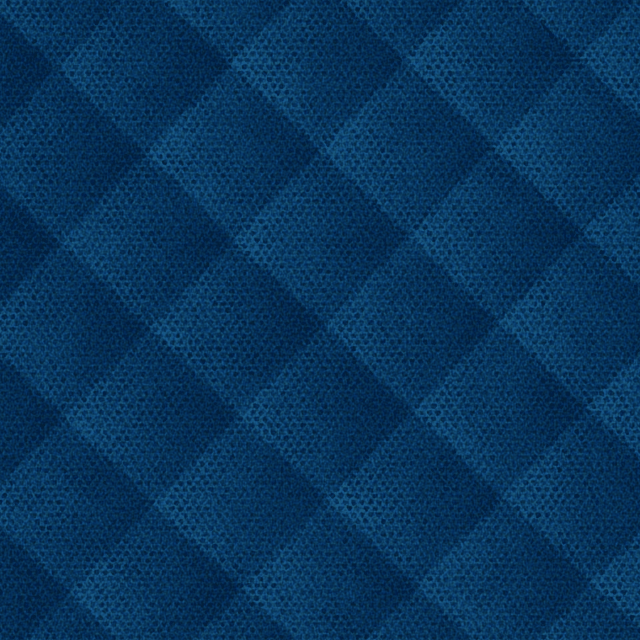
This texture is drawn by a WebGL 1 fragment shader. Its source:

```glsl
precision highp float;
// Blue quilted knit fabric: puffed diagonal diamonds, stitched seams and a dimpled weave.

#define QUILT_ORIGIN vec2(0.501, 0.492)   // one seam crossing
#define STEP_DOWN vec2(0.1393, -0.1341)   // diamond edge, down to the right
#define STEP_UP vec2(0.1328, 0.1393)      // diamond edge, up to the right
#define WEAVE_COUNT vec2(76.0, 100.0)     // dimples across, rows down
#define STITCHES 15.0                     // stitches per diamond edge
#define SEAM_WIDTH 0.006
#define FIBRE_SCALE 260.0
#define FIBRE_AMOUNT 0.50
#define DIMPLE_DEPTH 0.56
#define SHADE_COLOR vec3(0.004, 0.120, 0.250)
#define BASE_COLOR vec3(0.030, 0.215, 0.372)
#define LIGHT_COLOR vec3(0.082, 0.320, 0.490)

uniform vec2 u_resolution;

float hash(vec2 p) {
  vec3 q = fract(vec3(p.xyx) * 0.1031);
  q += dot(q, q.yzx + 33.33);
  return fract((q.x + q.y) * q.z);
}

vec2 gradientAt(vec2 cell) {
  float angle = 6.28318 * hash(cell);
  return vec2(cos(angle), sin(angle));
}

// Gradient noise, roughly -0.7 to 0.7
float noise(vec2 p) {
  vec2 i = floor(p);
  vec2 f = p - i;
  vec2 w = f * f * f * (f * (f * 6.0 - 15.0) + 10.0);
  vec2 e = vec2(1.0, 0.0);
  float low = mix(dot(gradientAt(i), f), dot(gradientAt(i + e), f - e), w.x);
  float high = mix(dot(gradientAt(i + e.yx), f - e.yx),
                   dot(gradientAt(i + e.xx), f - e.xx), w.x);
  return mix(low, high, w.y);
}

// Canvas position to lattice coordinates along the two seam directions
vec2 toQuilt(vec2 p) {
  vec2 d = p - QUILT_ORIGIN;
  vec2 a = STEP_DOWN;
  vec2 b = STEP_UP;
  return vec2(d.x * b.y - d.y * b.x, a.x * d.y - a.y * d.x) / (a.x * b.y - a.y * b.x);
}

// Staggered dimples, tapering downwards; 1 in the middle of each
float dimples(vec2 p) {
  vec2 q = p * WEAVE_COUNT;
  q.x += 0.5 * mod(floor(q.y), 2.0);
  vec2 id = floor(q);
  vec2 c = q - id - 0.5;
  c += 0.12 * (vec2(hash(id), hash(id + 57.0)) - 0.5);
  float r = length(c * vec2(2.4 - 1.4 * c.y, 1.85));
  return (1.0 - smoothstep(0.4, 1.05, r)) * (0.6 + 0.7 * hash(id + 19.0));
}

// Needle holes along one seam, some pulled tight and some hidden
float needleHoles(float along, float across, float edge) {
  float s = along * STITCHES;
  float r = length(vec2((fract(s) - 0.5) * edge / STITCHES * 0.8, across));
  float visible = 0.3 + 0.9 * hash(vec2(floor(s), floor(across * 9.0) + 5.0));
  return visible * (1.0 - smoothstep(0.0010, 0.0034, r));
}

void main() {
  vec2 p = gl_FragCoord.xy / u_resolution;

  // Slightly wavering diamonds
  vec2 waver = vec2(noise(p * 9.0), noise(p * 9.0 + 40.0)) * 0.004
             + vec2(noise(p * 70.0), noise(p * 70.0 + 80.0)) * 0.003;
  vec2 quilt = toQuilt(p + waver);
  vec2 diamond = floor(quilt);
  vec2 local = quilt - diamond;
  float edge = length(STEP_UP);
  vec2 seam = (0.5 - abs(local - 0.5)) * edge;
  float seamDist = min(seam.x, seam.y);

  // Padded faces, lit from the lower left and falling off to the right
  vec2 face = (0.5 - local) * smoothstep(vec2(0.0), vec2(0.009), seam);
  float relief = dot(face, vec2(0.30, 0.35));
  float tone = 0.50 + relief;
  tone += 0.06 * (hash(diamond + 31.0) - 0.5);
  tone += 0.07 * noise(p * 3.5 + 7.0) + 0.10 * noise(p * 17.0);
  tone -= 0.06 * (1.0 - smoothstep(0.0, 0.14, p.x));

  // Weave with frayed rims, deepest on the lit sides
  vec2 fray = vec2(noise(p * 180.0 + 13.0), noise(p * 180.0 + 61.0)) * 0.0022;
  float wear = 0.85 + 0.5 * noise(p * 12.0 + 20.0);
  float depth = DIMPLE_DEPTH * wear * clamp(0.78 + 1.4 * relief, 0.4, 1.3);
  tone += depth * (0.25 - dimples(p + waver * 0.2 + fray));

  // Creases and stitches, clearer towards the upper right
  tone -= 0.10 * (1.0 - smoothstep(0.0, SEAM_WIDTH, seamDist));
  float holes = max(needleHoles(quilt.y, seam.x, edge), needleHoles(quilt.x, seam.y, edge));
  tone -= holes * mix(0.12, 0.45, smoothstep(0.7, 1.5, p.x + p.y));

  // Fibre grain, in brightness and faintly in hue
  tone += FIBRE_AMOUNT * noise(p * FIBRE_SCALE);
  tone += 0.6 * FIBRE_AMOUNT * noise(p * FIBRE_SCALE * vec2(1.2, 0.65) + 91.0);
  float tint = noise(p * FIBRE_SCALE * 0.6 + 151.0);

  vec3 color = mix(SHADE_COLOR, BASE_COLOR, clamp(tone / 0.53, 0.0, 1.0));
  color = mix(color, LIGHT_COLOR, clamp((tone - 0.53) / 0.42, 0.0, 1.2));
  color += tint * vec3(-0.015, 0.0, 0.07);
  gl_FragColor = vec4(color, 1.0);
}
```
